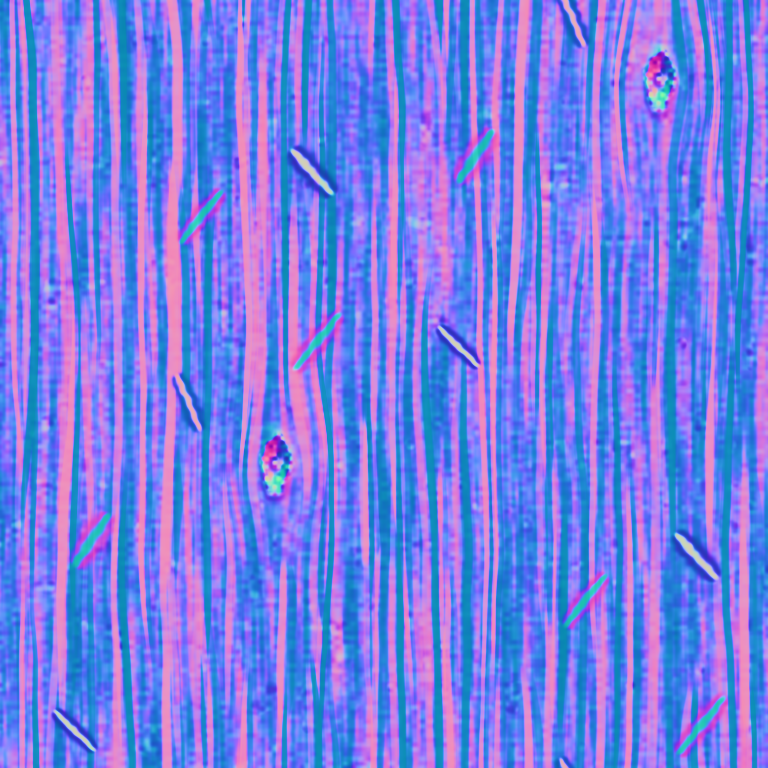
A Shadertoy shader for this texture map:

```glsl
// Normal map of weathered bark: upright fibres, long creases, slanted gouges and knots.

const float FIBRE_SLOPE = 1.15;           // strength of the fine grain
const float RISING_SLOPE = 1.6;           // steepness of creases facing right
const float FALLING_SLOPE = 1.9;          // steepness of creases facing left
const float GOUGE_SLOPE = 2.2;            // steepness of the slanted cuts
const float KNOT_SLOPE = 2.1;             // steepness of the knot bowl
const float RISING_SHARE = 0.56;          // share of creases that face right
const float RISING_WIDTH = 0.0058;        // half widths of creases
const float FALLING_WIDTH = 0.0046;
const float EDGE = 0.0018;                // softness of crease edges
const float GOUGE_WIDTH = 0.0085;
const int GOUGES = 6;                     // cuts in each half tile
const int CREASE_LAYERS = 3;
const float TILE_OFFSET = 0.145;          // puts the knots mid-tile
const vec2 KNOT_POS = vec2(0.36, 0.25);   // within the half tile
const vec2 KNOT_SIZE = vec2(0.018, 0.035);
const vec2 BASE_TILT = vec2(-0.1, -0.05);

float hash(vec2 p) {
    return fract(sin(dot(p, vec2(127.1, 311.7))) * 43758.5453);
}

float signedNoise(vec2 p) {
    vec2 i = floor(p), f = fract(p);
    f = f * f * (3.0 - 2.0 * f);
    float n = mix(mix(hash(i), hash(i + vec2(1, 0)), f.x),
                  mix(hash(i + vec2(0, 1)), hash(i + vec2(1, 1)), f.x), f.y);
    return 2.0 * n - 1.0;
}

// Half-height tiles, each row shifted by half the canvas.
vec2 brickFold(vec2 p) {
    p.y -= TILE_OFFSET;
    return vec2(fract(p.x + 0.5 * floor(p.y * 2.0)), 0.5 * fract(p.y * 2.0));
}

float band(float d, float width) {
    float edge = max(EDGE, 1.0 / iResolution.y);
    return 1.0 - smoothstep(0.55 * width, width + edge, abs(d));
}

// Long tapering creases: positive faces right, negative faces left.
float creases(vec2 p) {
    float total = 0.0;
    for (int layer = 0; layer < CREASE_LAYERS; layer++) {
        float columns = 16.0 + 4.0 * float(layer);
        float cell = floor(p.x * columns);
        for (int j = -1; j <= 1; j++) {
            float id = cell + float(j);
            vec2 seed = vec2(mod(id, columns) + 3.0, float(layer) * 17.0 + 5.0);
            float sway = signedNoise(vec2(p.y * 3.5, hash(seed) * 90.0)) * 0.013
                       + signedNoise(vec2(p.y * 14.0, hash(seed) * 70.0)) * 0.0018;
            float x = (id + 0.2 + 0.6 * hash(seed + 1.3)) / columns + sway;
            float reach = mix(0.1, 0.65, hash(seed + 2.7));
            float along = abs(fract(p.y - hash(seed + 4.1) + 0.5) - 0.5);
            float taper = 1.0 - smoothstep(0.4 * reach, reach, along);
            bool rising = hash(seed + 6.9) < RISING_SHARE;
            float facing = rising ? 1.0 : -1.0;
            float width = (rising ? RISING_WIDTH : FALLING_WIDTH)
                        * mix(0.5, 1.25, hash(seed + 8.2)) * (0.45 + 0.55 * taper);
            // The far side of the crease is fainter and faces the other way
            float d = p.x - x;
            float profile = band(d, width) - 0.45 * band(d - facing * 2.6 * width, width);
            float strength = mix(0.55, 1.1, hash(seed + 9.4)) * smoothstep(0.0, 0.6, taper);
            total += facing * profile * strength;
        }
    }
    return clamp(total, -1.0, 1.05);
}

// Short lens-shaped slanted cuts with a bright floor and two opposed rims.
vec2 gouges(vec2 q, out float cover) {
    vec2 slope = vec2(0);
    cover = 0.0;
    for (int i = 0; i < GOUGES; i++) {
        vec2 seed = vec2(float(i) * 3.7 + 1.0, 23.0);
        float half_ = hash(seed + 1.9) < 0.5 ? -1.0 : 1.0;
        vec2 centre = vec2((float(i) + 0.3 + 0.5 * hash(seed)) / float(GOUGES),
                           0.25 + half_ * mix(0.08, 0.18, hash(seed + 2.3)));
        vec2 d = q - centre;
        d.x -= round(d.x);
        float side = mod(float(i), 2.0) < 0.5 ? 1.0 : -1.0;
        float tilt = side * mix(0.3, 0.8, hash(seed + 3.1));
        vec2 axis = vec2(sin(tilt), cos(tilt));
        vec2 across = side * vec2(-axis.y, axis.x);
        float t = dot(d, axis) / mix(0.038, 0.052, hash(seed + 5.3));
        float lens = sqrt(max(1.0 - t * t, 0.02));
        float width = GOUGE_WIDTH * mix(0.65, 1.15, hash(seed + 7.7)) * (0.3 + 0.7 * lens);
        float u = dot(d, across) / width + 0.2 * signedNoise(q * 110.0);
        float ends = 1.0 - smoothstep(0.8, 1.0, abs(t));
        float rims = side > 0.0 ? 2.2 : 2.9;
        slope += across * (1.0 - rims * u * u) * exp(-u * u) * ends;
        cover = max(cover, ends * exp(-0.25 * u * u * u * u));
    }
    return slope * GOUGE_SLOPE;
}

void mainImage(out vec4 fragColor, in vec2 fragCoord) {
    vec2 p = fragCoord / iResolution.xy;
    vec2 q = brickFold(p);

    // Grain parts around each knot
    vec2 knot = q - KNOT_POS;
    vec2 spread = knot / vec2(0.055, 0.085);
    vec2 g = p;
    g.x -= 0.6 * knot.x * exp(-dot(spread, spread));
    g.x += 0.007 * signedNoise(vec2(p.x * 5.0, p.y * 4.0));

    // Fine fibres and small crumbs
    float fibre = 0.4 * signedNoise(g * vec2(48.0, 2.5))
                + 0.8 * signedNoise(g * vec2(110.0, 6.0) + 7.0)
                + 0.65 * signedNoise(g * vec2(205.0, 17.0) + 31.0);
    vec2 slope = BASE_TILT + vec2(FIBRE_SLOPE * fibre, 0.0);
    slope += vec2(0.25, 0.3) * vec2(signedNoise(p * vec2(190.0, 110.0)),
                                    signedNoise(p * vec2(100.0, 165.0) + 51.0));
    float crumbs = smoothstep(0.45, 0.9, signedNoise(p * vec2(45.0, 38.0) + 11.0));
    slope += crumbs * vec2(0.4, 0.7) * signedNoise(p * 120.0 + 3.0);

    // Long creases, fading behind the knots
    vec2 shade = knot / vec2(0.024, 0.075);
    float crease = creases(g) * (1.0 - exp(-dot(shade, shade)));
    slope *= 1.0 - 0.65 * abs(crease);
    slope += vec2(crease * (crease > 0.0 ? RISING_SLOPE : FALLING_SLOPE), 0.22 * crease * crease);

    // Slanted cuts
    float cover;
    vec2 cut = gouges(q, cover);
    slope = mix(slope, 0.3 * slope, cover) + cut;

    // Knot: a rough bowl inside a raised rim
    vec2 k = knot / KNOT_SIZE;
    float r = length(k) + 0.2 * signedNoise(q * 80.0);
    float wall = smoothstep(0.2, 0.65, r) * (1.0 - smoothstep(0.8, 1.05, r));
    float rim = exp(-18.0 * (r - 1.2) * (r - 1.2));
    vec2 outward = k / max(length(k), 0.01);
    vec2 rough = vec2(signedNoise(q * 190.0), signedNoise(q * 190.0 + 19.0));
    float inside = 1.0 - smoothstep(0.9, 1.3, r);
    slope = mix(slope, 1.4 * rough, inside) + outward * (0.6 * rim - KNOT_SLOPE * wall);

    vec3 normal = normalize(vec3(slope, 1.0));
    fragColor = vec4(0.5 + 0.5 * normal, 1.0);
}
```
